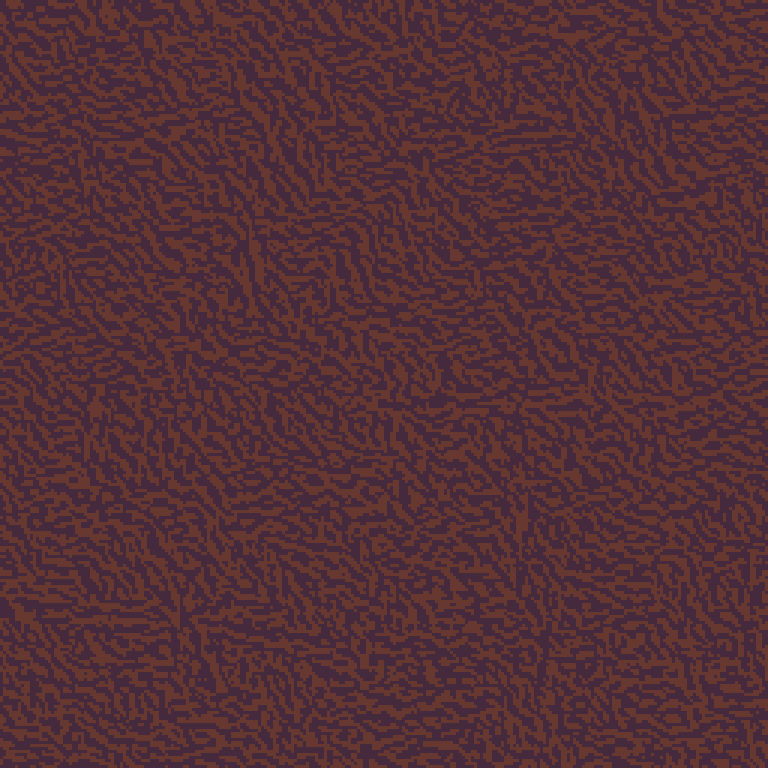
Write a WebGL 2 fragment shader that draws this texture.

```glsl
#version 300 es
precision highp float;
// Fine two-tone labyrinth with patches of flat and steep stripes on a square grid.

#define GRID 256.0                    // cells across the canvas
#define SCALE 1.02                    // kernel size in cells, sets stripe width
#define STRETCH 1.15                  // elongation along the stripes
#define FLAT_TILT -0.08               // stripe direction in flat patches, radians
#define STEEP_TILT -1.15              // stripe direction in steep patches, radians
#define PATCH 10.0                    // patch size in cells
#define DIRECTIONALITY 0.6            // preference for the local direction
#define DRIFT 0.05                    // strength of the broad variation
#define BIAS 0.035                    // shifts the balance toward plum
#define RADIUS 4                      // kernel reach in cells
#define PLUM vec3(0.27, 0.16, 0.24)
#define RUST vec3(0.40, 0.22, 0.19)

uniform vec2 u_resolution;
out vec4 fragColor;

float hash(vec2 p) {
    return fract(sin(dot(p, vec2(12.9898, 78.233))) * 43758.5453);
}

float valueNoise(vec2 p) {
    vec2 i = floor(p);
    vec2 f = smoothstep(0.0, 1.0, fract(p));
    float low = mix(hash(i), hash(i + vec2(1.0, 0.0)), f.x);
    float high = mix(hash(i + vec2(0.0, 1.0)), hash(i + 1.0), f.x);
    return mix(low, high, f.y);
}

// Band-pass kernel: a ring plus a directional term.
float stripeKernel(vec2 offset, vec2 along) {
    vec2 across = vec2(-along.y, along.x);
    vec2 q = vec2(dot(offset, along) / STRETCH, dot(offset, across)) / SCALE;
    float u = 0.5 * dot(q, q);
    float lean = 0.5 * (q.y * q.y - q.x * q.x);
    return (1.0 - u - DIRECTIONALITY * lean + DRIFT) * exp(-u);
}

// Filters white noise around a cell and thresholds it to 0 or 1.
float cellTone(vec2 cell) {
    float steepness = smoothstep(0.35, 0.7, valueNoise(cell / PATCH + 37.0));
    float tilt = mix(FLAT_TILT, STEEP_TILT, steepness);
    vec2 along = vec2(cos(tilt), sin(tilt));
    float sum = 0.0;
    for (int y = -RADIUS; y <= RADIUS; y++) {
        for (int x = -RADIUS; x <= RADIUS; x++) {
            vec2 offset = vec2(x, y);
            sum += stripeKernel(offset, along) * (hash(cell + offset) - 0.5);
        }
    }
    return step(BIAS, sum);
}

void main() {
    float pixel = GRID / min(u_resolution.x, u_resolution.y);
    vec2 lower = (gl_FragCoord.xy - 0.5) * pixel;
    vec2 firstCell = floor(lower + 0.001);

    // Share of the pixel that reaches into the next cell on each axis.
    vec2 spill = clamp((lower + pixel - firstCell - 1.0) / pixel, 0.0, 1.0);

    // Blend the covered cells for smooth cell edges.
    float tone = 0.0;
    for (int j = 0; j < 2; j++) {
        for (int i = 0; i < 2; i++) {
            vec2 corner = vec2(i, j);
            vec2 share = mix(1.0 - spill, spill, corner);
            float coverage = share.x * share.y;
            if (coverage > 0.002) tone += coverage * cellTone(firstCell + corner);
        }
    }
    fragColor = vec4(mix(PLUM, RUST, tone), 1.0);
}
```
